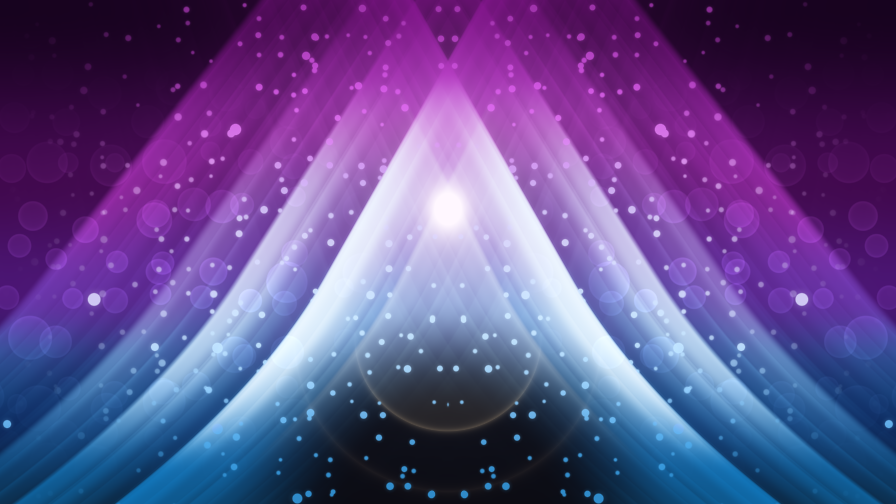
Reproduce this background procedurally as a Shadertoy shader.

```glsl
const vec4 BAND_EDGE      = vec4(-0.069, 0.065, 0.17, 0.368);
const vec4 BAND_STRENGTH  = vec4(1.8, 1.05, 0.6, 0.85);
const vec4 BAND_FALLOFF   = vec4(8.0, 12.0, 9.0, 5.0);
const vec4 BAND_WHITENESS = vec4(2.0, 0.95, 0.22, 0.0);
const float INNER_EDGE = -0.185;
const float WHITE_WIDTH = 0.062;
const float BAND_SLOPE = 0.6;
const float BAND_SPREAD = 0.5;
const float BAND_CURVE = 0.8;
const float CURVE_START = 0.45;
const vec2 GLOW_CENTER = vec2(0.0, 0.585);
const vec2 FLARE_CENTER = vec2(0.0, 0.33);
const float FLARE_RADIUS = 0.185;

const vec3 NIGHT   = vec3(0.09, 0.01, 0.12);
const vec3 PLUM    = vec3(0.25, 0.03, 0.30);
const vec3 INDIGO  = vec3(0.29, 0.08, 0.45);
const vec3 NAVY    = vec3(0.04, 0.13, 0.34);
const vec3 BLACK   = vec3(0.04, 0.035, 0.06);
const vec3 MAGENTA = vec3(0.52, 0.07, 0.56);
const vec3 ORCHID  = vec3(0.74, 0.22, 0.80);
const vec3 VIOLET  = vec3(0.50, 0.30, 0.82);
const vec3 SKY     = vec3(0.28, 0.64, 0.92);
const vec3 OCEAN   = vec3(0.06, 0.46, 0.73);
const vec3 ICE     = vec3(0.93, 0.97, 1.0);

vec3 hash3(vec2 cell) {
    vec3 q = vec3(dot(cell, vec2(127.1, 311.7)),
                  dot(cell, vec2(269.5, 183.3)),
                  dot(cell, vec2(419.2, 371.9)));
    return fract(sin(q) * 43758.5);
}

vec3 backdrop(float y) {
    vec3 c = mix(BLACK, NAVY, smoothstep(-0.06, 0.2, y));
    c = mix(c, INDIGO, smoothstep(0.2, 0.42, y));
    c = mix(c, PLUM, smoothstep(0.42, 0.65, y));
    return mix(c, NIGHT, smoothstep(0.65, 0.98, y));
}

vec3 lightColor(float y) {
    vec3 c = mix(OCEAN, SKY, smoothstep(0.0, 0.32, y));
    c = mix(c, VIOLET, smoothstep(0.36, 0.56, y));
    c = mix(c, ORCHID, smoothstep(0.54, 0.76, y));
    return mix(c, MAGENTA, smoothstep(0.78, 1.0, y));
}

// One fan of curved beams; x is coverage, y is how much it whitens
vec2 beams(vec2 p, float px) {
    float drop = 1.0 - p.y;
    float bend = max(CURVE_START - p.y, 0.0);
    float t = (p.x - BAND_SLOPE * drop - BAND_CURVE * bend * bend)
            / (1.0 + BAND_SPREAD * drop);
    // Layered sheets, each crisp on its outer side
    float sheetA = fract(-t * 11.0 + 0.2), sheetB = fract(-t * 23.7 + 0.55);
    float streaks = 0.8 + 0.42 * exp(-3.5 * sheetA) * smoothstep(0.0, 0.06, sheetA)
                  + 0.26 * exp(-3.0 * sheetB) * smoothstep(0.0, 0.1, sheetB)
                  + 0.06 * sin(t * 171.0 + 1.3);
    vec2 light = vec2(0.0);
    for (int i = 0; i < 4; i++) {
        float inside = BAND_EDGE[i] - t;
        float soft = px + 0.0015 + 0.003 * float(i);
        float edge = smoothstep(-soft, soft, inside);
        float core = exp(-pow(inside / WHITE_WIDTH, 2.0));
        float low = i == 3 ? mix(0.3, 1.0, smoothstep(0.12, 0.5, p.y)) : 1.0;
        light.x += low * BAND_STRENGTH[i] * edge * exp(-max(inside, 0.0) * BAND_FALLOFF[i]);
        light.y += BAND_WHITENESS[i] * edge * (core + 0.1 * exp(-max(inside, 0.0) * 5.0));
    }
    float inner = INNER_EDGE - t;
    light.y += 0.4 * smoothstep(-0.004, 0.004, inner) * exp(-max(inner, 0.0) * 14.0);
    return light * streaks;
}

// Translucent discs with a brighter rim, one per cell
float bokeh(vec2 p, float cells, float seed, float px) {
    vec2 g = p * cells;
    vec3 h = hash3(floor(g) + seed);
    float radius = mix(0.2, 0.36, h.z);
    float d = length(fract(g) - mix(vec2(radius), vec2(1.0 - radius), h.xy)) - radius;
    float soft = px * cells;
    float disc = smoothstep(soft, -soft, d);
    return disc * (0.45 + 0.6 * exp(d * 40.0)) * step(0.25, fract(h.x * 7.3));
}

// Small round sparks with a faint halo
float sparks(vec2 p, float cells, float radius, float keep, float px) {
    vec2 g = p * cells;
    vec3 h = hash3(floor(g) + cells);
    float d = length(fract(g) - mix(vec2(0.25), vec2(0.75), h.xy)) / cells;
    float size = radius * mix(0.6, 1.0, fract(h.x * 9.7));
    float spark = smoothstep(size + px, size - px, d)
                + 0.25 * smoothstep(2.2 * size, 0.0, d);
    return spark * step(h.z, keep);
}

void mainImage(out vec4 fragColor, in vec2 fragCoord) {
    float px = 1.0 / iResolution.y;
    vec2 p = (fragCoord - vec2(0.5 * iResolution.x, 0.0)) * px;
    vec2 m = vec2(abs(p.x), p.y);

    // Mirrored beams over the dusk gradient, violet reaching lower outside
    vec2 light = beams(p, px) + beams(vec2(-p.x, p.y), px);
    light.x *= mix(1.0, 0.6, smoothstep(0.75, 1.0, p.y));
    float lift = 0.14 * smoothstep(0.25, 0.75, m.x) * smoothstep(0.12, 0.4, p.y);
    vec3 tint = lightColor(p.y + lift);
    vec3 col = mix(backdrop(p.y), tint, 1.0 - exp(-1.25 * light.x));
    float whiteBelt = smoothstep(0.06, 0.38, p.y) * smoothstep(0.86, 0.5, p.y);
    col = mix(col, ICE, 1.0 - exp(-1.3 * light.y * whiteBelt));

    // Dark hollow below the peak
    float hollow = smoothstep(0.41, 0.17, length(m * vec2(0.9, 1.0)));
    col = mix(col, BLACK, 0.93 * hollow);

    // Central glow
    float toGlow = length((p - GLOW_CENTER) * vec2(1.0, 0.85));
    float glow = 0.8 * exp(-toGlow * toGlow * 500.0) + 0.55 * exp(-toGlow * 9.0);
    col = mix(col, vec3(1.0, 0.97, 1.0), min(glow, 1.0));

    // Bokeh gathered on the flanks
    float flank = smoothstep(0.12, 0.45, m.x) * exp(-pow((p.y - 0.47) / 0.22, 2.0));
    float discs = bokeh(m, 8.0, 3.0, px) + bokeh(m + 0.37, 11.0, 19.0, px);
    col += 0.22 * discs * flank * mix(tint, vec3(0.6, 0.5, 0.65), 0.5);

    // Lens rings
    float ring = length(p - FLARE_CENTER) - FLARE_RADIUS;
    float lower = smoothstep(0.36, 0.18, p.y);
    col += lower * vec3(0.20, 0.17, 0.12)
         * (exp(-abs(ring) * 200.0) + 0.4 * smoothstep(px, -px, ring));
    col += 0.12 * lower * vec3(0.5, 0.4, 0.3) * exp(-abs(ring - 0.12) * 120.0);

    // Scattered sparks
    float field = smoothstep(0.9, 0.3, m.x);
    float dots = field * (sparks(m, 20.0, 0.0075, 0.36, px)
               + 0.8 * sparks(m + 0.13, 29.0, 0.0055, 0.22, px))
               + sparks(m + 0.07, 7.0, 0.0125, 0.3, px);
    vec3 sparkColor = mix(tint * 1.15, ICE, 0.15 + 0.65 * whiteBelt);
    col = mix(col, max(col, sparkColor), min(dots, 1.0) * 0.9);

    fragColor = vec4(clamp(col, 0.0, 1.0), 1.0);
}
```
